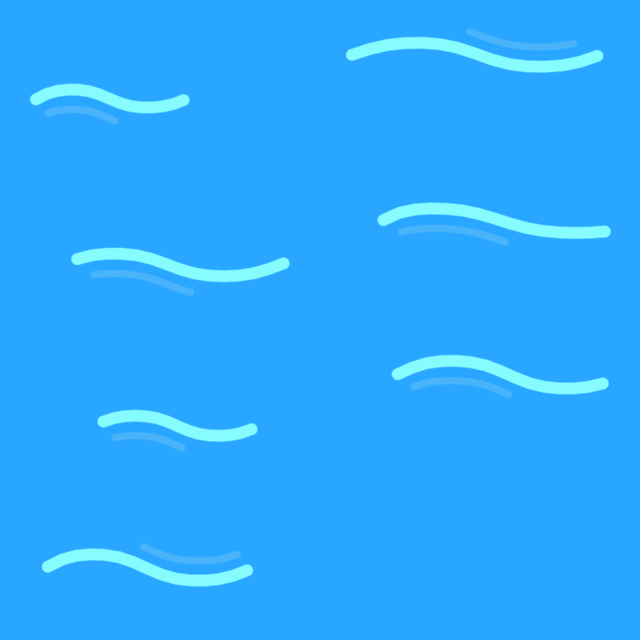
Give the GLSL for this texture, as a WebGL 1 fragment shader.

```glsl
precision highp float;
// Flat blue water with scattered wavy cyan ripples, each with a faint echo line.
uniform vec2 u_resolution;

const float TAU = 6.2831853;
const int SEGMENTS = 14;
const int SLOTS = 8;
const vec3 WATER = vec3(0.16, 0.65, 1.0);
const vec3 CREST = vec3(0.53, 0.99, 1.0);
const vec3 ECHO = vec3(0.285, 0.705, 0.985);

float hash(float slot, float salt) {
  return fract(sin(slot * 127.1 + salt * 311.7) * 43758.5453);
}

float segmentDistance(vec2 p, vec2 a, vec2 b) {
  vec2 ab = b - a;
  float t = clamp(dot(p - a, ab) / dot(ab, ab), 0.0, 1.0);
  return length(p - a - ab * t);
}

// Point on a ripple: t runs from its left end (0) to its right end (1).
vec2 ripplePoint(float t, float slot, float span) {
  float amplitude = (0.006 + 0.042 * span) * mix(0.85, 1.1, hash(slot, 4.0));
  float phase = mix(-0.1, 0.55, hash(slot, 5.0));
  float turns = mix(0.86, 0.98, hash(slot, 6.0));
  float tilt = hash(slot, 7.0) - 0.5;
  float bend = sin(phase + TAU * turns * pow(t, mix(0.82, 1.05, hash(slot, 8.0))));
  float flattened = bend * (1.2 - 0.2 * bend * bend);
  return vec2((t - 0.5) * span, amplitude * (flattened + tilt * (t - 0.5)));
}

// Distance to the part of a ripple between t = range.x and t = range.y.
float rippleDistance(vec2 p, float slot, float span, vec2 range) {
  float nearest = 1.0;
  vec2 last = ripplePoint(range.x, slot, span);
  for (int i = 1; i <= SEGMENTS; i++) {
    float t = mix(range.x, range.y, float(i) / float(SEGMENTS));
    vec2 next = ripplePoint(t, slot, span);
    nearest = min(nearest, segmentDistance(p, last, next));
    last = next;
  }
  return nearest;
}

float strokeMask(float dist, float radius, float blur) {
  return 1.0 - smoothstep(radius - blur, radius + blur, dist);
}

// Two staggered columns; the ripple stays inside its own column.
vec2 rippleCenter(float slot, float span) {
  float column = 1.0 - mod(slot, 2.0);
  float row = floor(slot / 2.0);
  float slide = (2.0 * hash(slot, 2.0) - 1.0) * (0.225 - 0.5 * span);
  float drift = 0.05 * (hash(slot, 3.0) - 0.5);
  return vec2(0.265 + 0.46 * column + slide,
              0.1 + 0.25 * row + 0.055 * column + drift);
}

void main() {
  vec2 uv = gl_FragCoord.xy / u_resolution.y;
  float blur = max(0.0016, 0.75 / u_resolution.y);
  float crest = 0.0;
  float echo = 0.0;

  // Slot 0, at the lower right, stays open water.
  for (int i = 1; i < SLOTS; i++) {
    float slot = float(i);
    float span = mix(0.18, 0.4, hash(slot, 1.0));
    vec2 p = uv - rippleCenter(slot, span);
    crest = max(crest, strokeMask(
      rippleDistance(p, slot, span, vec2(0.0, 1.0)), 0.0092, blur));

    // The echo lies either above the trough or below the crest.
    float above = step(0.45, hash(slot, 9.0));
    float start = mix(0.08, 0.48, above);
    vec2 range = vec2(start, start + mix(0.38, 0.48, hash(slot, 10.0)));
    vec2 shift = vec2(0.0, mix(-0.031, 0.031, above));
    echo = max(echo, strokeMask(
      rippleDistance(p - shift, slot, span, range), 0.0056, blur));
  }

  vec3 color = mix(WATER, ECHO, echo);
  color = mix(color, CREST, crest);
  gl_FragColor = vec4(color, 1.0);
}
```
